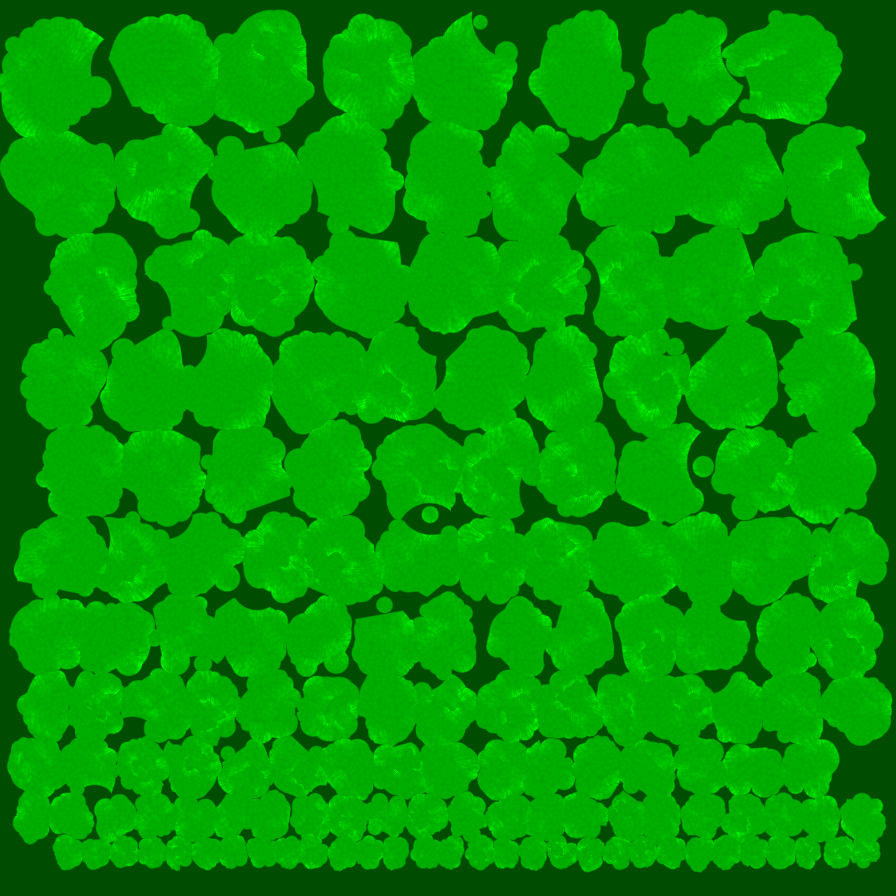
A three.js fragment shader for this pattern:

```glsl
// Rows of ragged green flakes that shrink toward the bottom of a dark ground.
// Each flake is a wavy polar outline with a flat cut, a round bite and rim lobes;
// cellular grain, broken arcs and radial striations light its surface.

varying vec2 vUv;

const float GROUND = 0.30;         // green level between flakes
const float BODY = 0.665;          // green level of a plain flake
const float GRAIN = 0.055;         // strength of the fine grain
const float GLOW = 0.24;           // strength of the bright streaks
const float EDGE = 0.0011;         // half width of the smoothed outline
const float TOP_ROW = 0.919;       // centre height of the first row
const float MARGIN = 0.015;        // free strip at the left and right
const float LOBE_MIN = 0.008;      // radii of the rim lobes
const float LOBE_MAX = 0.018;
const int ROWS = 11;
const int LOBES = 5;
const float TAU = 6.2831853;

vec2 hash2(vec2 p) {
  vec3 v = fract(p.xyx * vec3(0.1031, 0.1030, 0.0973));
  v += dot(v, v.yzx + 33.33);
  return fract((v.xx + v.yz) * v.zy);
}

// Distance to the nearest scattered grain centre
float cellular(vec2 p) {
  vec2 id = floor(p), f = fract(p);
  float best = 2.0;
  for (int y = -1; y <= 1; y++)
    for (int x = -1; x <= 1; x++) {
      vec2 o = vec2(float(x), float(y));
      best = min(best, length(o + hash2(id + o) - f));
    }
  return best;
}

// Layered sines, roughly -1 to 1
float waves(vec2 p) {
  return 0.5 * sin(p.x + 1.7 * sin(p.y * 0.8)) + 0.3 * sin(p.y * 1.9 - p.x * 0.7)
       + 0.2 * sin(p.x * 3.1 + p.y * 2.3);
}

// Signed distance to one flake of half height size
float flake(vec2 q, float size, vec2 id) {
  vec2 a = hash2(id + 11.3), b = hash2(id + 27.1), c = hash2(id + 43.7);
  float squeeze = mix(0.72, 1.0, sqrt(a.x));
  vec2 s = vec2(q.x / squeeze, q.y);
  float t = atan(s.y, s.x);
  float outline = size * (0.92 + 0.09 * cos(2.0 * t + TAU * a.y)
    + 0.07 * cos(3.0 * t + TAU * b.x) + 0.03 * cos(5.0 * t + TAU * b.y));
  outline += 0.05 * size * abs(sin(6.5 * t + 1.6 * sin(2.0 * t + TAU * c.x)));
  float d = (length(s) - outline) * squeeze;

  // Flat cut and round bite
  vec2 cut = vec2(cos(TAU * c.x), sin(TAU * c.x));
  vec2 bite = vec2(cos(TAU * c.y), sin(TAU * c.y));
  d = max(d, dot(q, cut) - size * mix(0.55, 1.1, b.x));
  d = max(d, size * mix(0.1, 0.8, b.y) - length(q - bite * size * 1.25));

  // Rim lobes
  for (int i = 0; i < LOBES; i++) {
    vec2 h = hash2(id + float(i) * 7.31 + 61.0);
    float angle = TAU * (float(i) + h.x) / float(LOBES);
    float radius = min(mix(LOBE_MIN, LOBE_MAX, h.y), 0.42 * size);
    vec2 at = vec2(cos(angle) * squeeze, sin(angle)) * (size - radius);
    d = min(d, length(q - at) - radius);
  }
  return d;
}

// Green level on a flake; q is in flake units, depth grows inward from the rim
float surface(vec2 p, vec2 q, float depth, vec2 id) {
  vec2 h = hash2(id + 83.9), k = hash2(id + 97.5);
  vec2 v = q - 0.7 * (h - 0.5);
  float t = atan(v.y, v.x), r = length(v);
  float rays = 0.5 + 0.5 * sin(23.0 * t + 3.0 * sin(5.0 * t + TAU * k.x) + 4.0 * r)
                         * sin(37.0 * t + 2.0 * sin(3.0 * t) - 7.0 * r);
  float broad = smoothstep(-0.1, 0.8, waves(q * 2.6 + 40.0 * h));
  float broken = smoothstep(-0.2, 0.6, waves(q * 6.0 + 60.0 * k));

  // Ring or arc with a crisp inner side
  float off = r - 0.38 - 0.07 * sin(3.0 * t + TAU * k.y) - 0.04 * sin(7.0 * t + TAU * h.x);
  float arc = smoothstep(-0.04, 0.0, off) * exp(-9.0 * max(off, 0.0)) * step(k.x, 0.4);
  float rim = exp(-6.0 * depth) * broad;

  float fine = cellular(p * 210.0), coarse = cellular(p * 75.0);
  float streak = (0.75 * rim + 0.8 * arc * broken + 0.28 * broad * broken)
               * (0.35 + rays) * (1.25 - 0.7 * fine);
  return BODY + GRAIN * (0.6 - fine) + 0.035 * (0.5 - coarse) * broad + GLOW * streak;
}

void main() {
  vec2 p = vUv;
  float nearest = 1.0, nearSize = 1.0, rowY = TOP_ROW;
  vec2 nearOffset = vec2(0.0), nearId = vec2(0.0);

  for (int row = 0; row < ROWS; row++) {
    float k = float(row);
    float pitchY = 0.12 - 0.0053 * k - 0.000045 * k * k * k;
    float size = 0.5 * pitchY + 0.008;
    if (abs(p.y - rowY) < size * 1.25) {
      // Ragged row ends, then evenly spread flakes
      vec2 inset = MARGIN + 0.06 * pow(hash2(vec2(k, 5.0)), vec2(3.0));
      float span = 1.0 - inset.x - inset.y;
      float count = floor(span / (1.6 * size) + 0.5), pitchX = span / count;
      float column = floor((p.x - inset.x) / pitchX);
      for (int n = -1; n <= 1; n++) {
        vec2 id = vec2(column + float(n), k * 3.0);
        if (id.x < 0.0 || id.x >= count) continue;
        vec2 jitter = (hash2(id) - 0.5) * vec2(0.2 * pitchX, 0.12 * size);
        vec2 q = p - vec2(inset.x + (id.x + 0.5) * pitchX, rowY) - jitter;
        float d = flake(q, size, id);
        if (d < nearest) {
          nearest = d; nearSize = size; nearOffset = q; nearId = id;
        }
      }
    }
    rowY -= pitchY;
  }

  float lit = surface(p, nearOffset / nearSize, max(-nearest, 0.0) / nearSize, nearId);
  float green = mix(lit, GROUND, smoothstep(-EDGE, EDGE, nearest));
  gl_FragColor = vec4(0.0, green, 0.0, 1.0);
}
```
